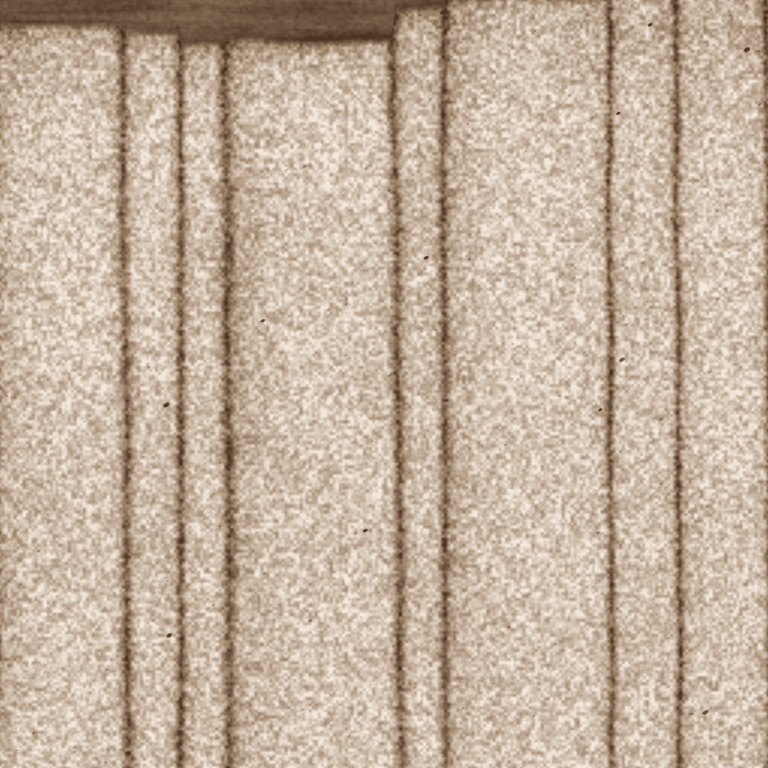
This texture is drawn by a WebGL 2 fragment shader. Its source:

```glsl
#version 300 es
precision highp float;
// Weathered pale stone flutes with brown grooves under a dark ledge.

#define GRAIN_CELLS 255.0
#define GRAIN_AMOUNT 0.42
#define BASE_SHADE 0.07
#define GROOVE_DEPTH 0.43
#define SOFT_DEPTH 0.29
#define LEFT_SOFTNESS 0.009
#define WOBBLE 0.005
#define STAIN_AMOUNT 0.14
#define SPECK_RADIUS 0.0065

uniform vec2 u_resolution;
out vec4 fragColor;

const vec3 LIGHT = vec3(0.87, 0.81, 0.75);
const vec3 TAN   = vec3(0.63, 0.53, 0.43);
const vec3 DARK  = vec3(0.34, 0.24, 0.17);

// Per groove: x at bottom, x at top, core width, softness on its right.
const int GROOVES = 9;
const vec4 GROOVE[GROOVES] = vec4[GROOVES](
    vec4(-0.008, -0.008, 0.006, 0.022),
    vec4(0.167, 0.159, 0.007, 0.010),
    vec4(0.234, 0.236, 0.006, 0.010),
    vec4(0.300, 0.293, 0.008, 0.030),
    vec4(0.522, 0.512, 0.007, 0.012),
    vec4(0.582, 0.577, 0.006, 0.024),
    vec4(0.798, 0.792, 0.005, 0.010),
    vec4(0.885, 0.881, 0.005, 0.010),
    vec4(1.001, 0.999, 0.005, 0.010));

// Height at which the panel right of each groove ends.
const float PANEL_TOP[GROOVES] = float[GROOVES](
    0.961, 0.955, 0.938, 0.943, 0.984, 0.999, 1.03, 1.03, 1.03);

float hash(vec2 p) {
    vec3 q = fract(p.xyx * 0.1031);
    q += dot(q, q.yzx + 33.33);
    return fract((q.x + q.y) * q.z);
}

float noise(vec2 p) {
    vec2 cell = floor(p), f = fract(p);
    f = f * f * (3.0 - 2.0 * f);
    return mix(mix(hash(cell), hash(cell + vec2(1, 0)), f.x),
               mix(hash(cell + vec2(0, 1)), hash(cell + 1.0), f.x), f.y);
}

float fbm(vec2 p) {
    float sum = 0.0, gain = 0.5;
    for (int i = 0; i < 4; i++) {
        sum += gain * noise(p);
        p = p * 2.03 + 17.3;
        gain *= 0.5;
    }
    return sum;
}

// Tilted oval spots, at most one in each grid cell.
float specks(vec2 p, float cells, float chance, float radius) {
    vec2 cell = floor(p * cells);
    vec2 center = 0.2 + 0.6 * vec2(hash(cell + 3.7), hash(cell + 41.3));
    vec2 d = p - (cell + center) / cells;
    d.y = (d.y - 0.3 * d.x) * 1.4;
    float size = radius * mix(0.5, 1.0, hash(cell + 71.9));
    float present = step(hash(cell + 11.1), chance);
    return present * (1.0 - smoothstep(0.35 * size, size, length(d)));
}

vec3 stoneColor(float shade) {
    vec3 pale = mix(LIGHT, TAN, clamp(shade * 2.0, -0.35, 1.0));
    return mix(pale, DARK, clamp(shade * 2.0 - 1.0, 0.0, 1.15));
}

void main() {
    vec2 p = gl_FragCoord.xy / u_resolution;
    float shade = BASE_SHADE;
    float top = PANEL_TOP[0];
    float wear = 0.75 + 0.5 * noise(p * vec2(9.0, 14.0));

    // Grooves with a narrow core and a soft brown shoulder
    for (int i = 0; i < GROOVES; i++) {
        vec4 g = GROOVE[i];
        float bend = WOBBLE * (noise(vec2(p.y * 7.0, float(i) * 9.0)) - 0.5);
        float d = p.x - mix(g.x, g.y, p.y) - bend;
        float softness = d > 0.0 ? g.w : LEFT_SOFTNESS;
        shade += GROOVE_DEPTH * exp(-d * d / (g.z * g.z));
        shade += SOFT_DEPTH * wear * exp(-abs(d) / softness);
        top = mix(top, PANEL_TOP[i], smoothstep(-0.004, 0.004, d));
    }

    // Broad stains, heavier toward the top
    shade += STAIN_AMOUNT * (fbm(p * vec2(9.0, 6.0)) - 0.47);
    shade += 0.10 * smoothstep(0.82, 1.0, p.y);

    // Worn panel ends and the streaked ledge above them
    top += 0.006 * (noise(vec2(p.x * 30.0, 2.0)) - 0.5);
    float above = p.y - top;
    shade += 0.28 * wear * exp(-max(-above, 0.0) / 0.014);
    float streaks = fbm(vec2(p.x * 7.0, p.y * 85.0));
    float ledge = 0.62 + 0.5 * streaks + 0.15 * exp(-abs(above - 0.008) / 0.006);
    float ledgeMask = smoothstep(-0.005, 0.007, above);
    shade = mix(shade, ledge, ledgeMask);

    // Sandy grain, then small flecks and dark specks
    float grain = noise(p * GRAIN_CELLS) + noise(p * GRAIN_CELLS * 0.61 + 9.0) - 1.0;
    shade += GRAIN_AMOUNT * grain * mix(1.0, 0.25, ledgeMask);
    float flecks = specks(p, 34.0, 0.10, SPECK_RADIUS * 0.6);
    float spots = specks(p + 0.37, 8.0, 0.14 + 0.12 * p.x, SPECK_RADIUS);
    shade += (0.30 * flecks + 0.85 * spots) * (1.0 - ledgeMask);

    fragColor = vec4(stoneColor(shade), 1.0);
}
```
